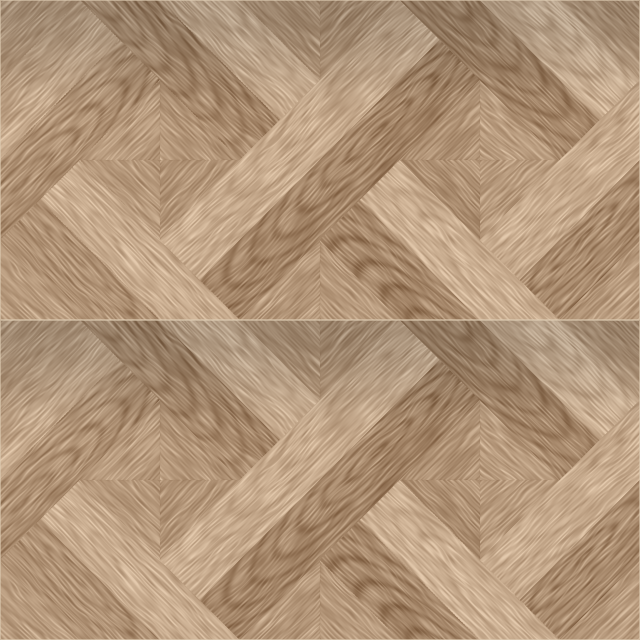
A Shadertoy shader for this texture:

```glsl
// Oak parquet: two identical wide panels stacked, each a diagonal basket weave of
// paired planks around diamonds of four mitred pieces. The weave is solved in 45 degree
// coordinates; wood is thin wavering grain lines over elliptical growth rings.

const float TAU = 6.2831853;
const vec3 DARK_OAK  = vec3(0.515, 0.395, 0.285);
const vec3 LIGHT_OAK = vec3(0.835, 0.74, 0.635);
const vec3 SEAM      = vec3(0.87, 0.80, 0.70);

float hash(vec2 p) {
    return fract(sin(dot(p, vec2(127.1, 311.7))) * 43758.545);
}

float noise(vec2 p) {
    vec2 i = floor(p), f = fract(p);
    f = f * f * (3.0 - 2.0 * f);
    return mix(mix(hash(i), hash(i + vec2(1, 0)), f.x),
               mix(hash(i + vec2(0, 1)), hash(i + vec2(1, 1)), f.x), f.y);
}

// Thin pale lines along x that waver and break; count = lines per unit of y
float brushedLines(vec2 p, float count, vec2 shift) {
    float waver = noise(p * vec2(7.0, 24.0) + shift);
    float crest = 0.5 + 0.5 * sin(TAU * (p.y * count + 1.6 * waver));
    float presence = smoothstep(0.15, 0.75, noise(p * vec2(9.0, count) + shift + 3.0));
    return crest * crest * presence;
}

// Tone offset of wood; p = (along, across) the grain, core = centre of the rings
float woodGrain(vec2 p, vec2 core, float seed, float figure) {
    vec2 shift = seed * vec2(37.0, 91.0);
    float bend = noise(p * vec2(2.0, 4.0) + shift) - 0.5;
    float ripple = noise(p * vec2(16.0, 16.0) + shift + 5.0) - 0.5;
    vec2 q = vec2(p.x, p.y + 0.03 * bend + 0.004 * ripple);
    // Growth lines: narrow dark crests with wide paler wood between
    float radius = length((q - core) * vec2(0.2, 1.0));
    float wave = 0.5 + 0.5 * sin(TAU * radius * 33.0);
    float rings = 0.31 - wave * wave * wave;
    rings *= 0.5 + 0.6 * noise(p * vec2(2.0, 5.0) + shift + 7.0);
    // Brushed lines, short fine fibres and slow drift of tone
    float lines = brushedLines(q, 54.0, shift) - 0.22;
    float fibre = noise(q * vec2(16.0, 150.0) + shift + 13.0) - 0.5;
    float broad = noise(q * vec2(1.0, 7.0) + shift + 11.0) - 0.5;
    return figure * rings + 0.30 * lines + 0.42 * fibre + 0.16 * broad;
}

// One plank of a pair; strip = strip index, s = position along it, w = place across it
float plankTone(float strip, float s, float w, bool rising) {
    float parity = mod(strip + (rising ? 1.0 : 0.0), 2.0);
    float crossing = 2.0 * floor((s + 0.5 - parity) * 0.5) + parity;
    float side = step(0.25, w);
    float seed = hash(vec2(strip * 3.0 + side, crossing * 5.0 + (rising ? 17.0 : 2.0)));
    vec2 p = vec2(s - crossing - 0.5, mod(w, 0.25) - 0.125);
    vec2 core = vec2(1.2 * seed - 0.6, 0.16 * (fract(seed * 7.3) - 0.5));
    bool pale = rising == (side < 0.5);
    float base = (pale ? 0.75 : 0.39) + 0.14 * (fract(seed * 13.7) - 0.5);
    return base + woodGrain(p, core, seed, pale ? 0.16 : 0.34);
}

// Diamond of four pieces whose grain runs parallel to the outer edges
float diamondTone(vec2 cell, vec2 e) {
    bool risingGrain = abs(e.x) > abs(e.y);
    vec2 p = risingGrain ? e.yx : e;
    float seed = hash(cell * 3.1 + vec2(sign(p.y), risingGrain ? 5.0 : 9.0));
    float mitre = abs(abs(e.x) - abs(e.y));
    float base = 0.53 + 0.12 * (seed - 0.5) - 0.04 * (1.0 - smoothstep(0.0, 0.01, mitre));
    return base + woodGrain(p, vec2(0.0, 2.0), seed, 0.10);
}

// Thin shadow along both sides of a plank; w = place across the pair
float jointShadow(float w) {
    float d = abs(fract(w * 4.0 + 0.5) - 0.5) * 0.25;
    return 1.0 - smoothstep(0.0, 0.006, d);
}

// Panel coordinates: x in 0..2, y in 0..1 measured downward
vec3 parquet(vec2 q) {
    vec2 diagonal = vec2(q.x + q.y, q.x - q.y);
    vec2 cell = floor(diagonal - 0.25);
    vec2 f = fract(diagonal - 0.25);
    bool inRising = f.x < 0.5;
    bool inFalling = f.y < 0.5;
    float tone;
    if (!inRising && !inFalling) {
        tone = diamondTone(cell, f - 0.75);
    } else {
        // Strips alternate over and under at their crossings
        bool rising = inRising && (!inFalling || mod(cell.x + cell.y, 2.0) > 0.5);
        tone = rising ? plankTone(cell.x, diagonal.y, f.x, true)
                      : plankTone(cell.y, diagonal.x, f.y, false);
        tone -= 0.06 * jointShadow(rising ? f.x : f.y);
    }
    vec3 wood = mix(DARK_OAK, LIGHT_OAK, clamp(tone, -0.15, 1.1));
    // Panels are greyer toward the top
    return wood * mix(vec3(0.91, 0.92, 0.93), vec3(1.03, 1.02, 1.01), smoothstep(0.0, 0.4, q.y));
}

void mainImage(out vec4 fragColor, in vec2 fragCoord) {
    vec3 color = vec3(0.0);
    // Four samples per pixel smooth every board edge
    for (int i = 0; i < 4; i++) {
        vec2 offset = vec2(i % 2, i / 2) * 0.5 - 0.25;
        vec2 uv = (fragCoord + offset) / iResolution.xy;
        vec2 q = vec2(uv.x * 2.0, 1.0 - fract(uv.y * 2.0));
        color += 0.25 * parquet(q);
    }
    // Pale seam around each panel
    vec2 uv = fragCoord / iResolution.xy;
    vec2 edge = abs(vec2(fract(uv.x + 0.5), fract(uv.y * 2.0 + 0.5)) - 0.5) * vec2(1.0, 0.5);
    float pixel = 1.0 / iResolution.y;
    float seam = 1.0 - smoothstep(0.001 - 0.5 * pixel, 0.001 + 0.5 * pixel, min(edge.x, edge.y));
    fragColor = vec4(mix(color, SEAM, 0.85 * seam), 1.0);
}
```
